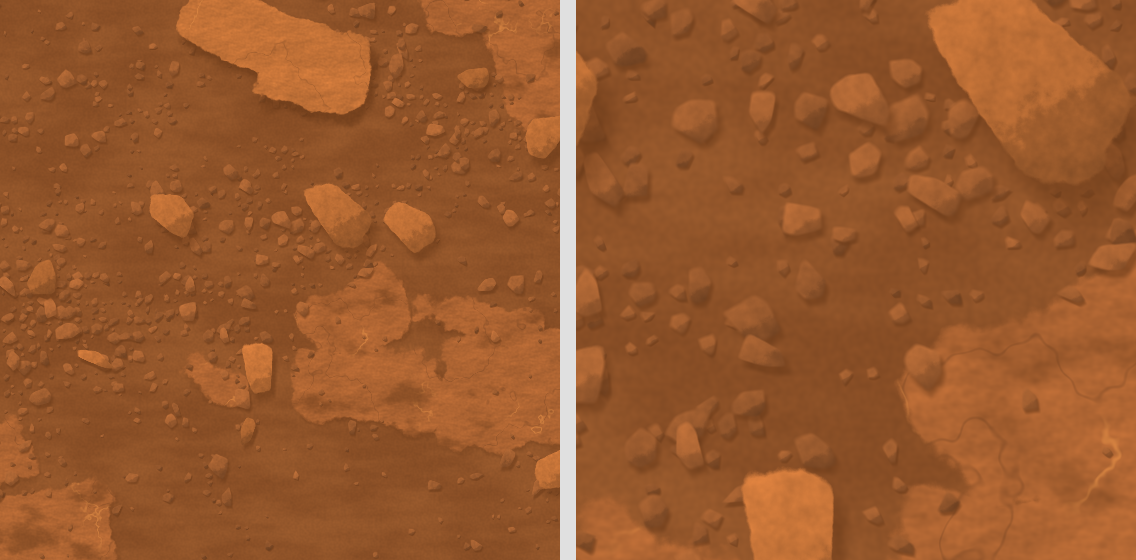
Left, the full canvas; right, a detail of the centre.
A Shadertoy shader for this texture:

```glsl
// Rust-coloured desert ground: dusty sand, half-buried bedrock slabs and loose stones.
// Stones are rounded random polygons scattered on jittered grids, with soft shadows;
// slabs are rotated boxes whose outlines and surfaces are broken up by gradient noise.

const float TAU = 6.2831853;
const vec2 TO_LIGHT = vec2(-0.5, 0.86);
const vec3 SHADOW = vec3(0.43, 0.235, 0.10);
const vec3 SAND_DARK = vec3(0.53, 0.302, 0.145);
const vec3 SAND_LIGHT = vec3(0.59, 0.346, 0.172);
const vec3 PEBBLE = vec3(0.625, 0.367, 0.188);
const vec3 BEDROCK = vec3(0.685, 0.395, 0.198);
const vec3 BRIGHT_ROCK = vec3(0.765, 0.447, 0.217);
const vec3 VEIN = vec3(0.88, 0.55, 0.27);

float hash(vec2 p) {
    vec3 q = fract(p.xyx * 0.1031);
    q += dot(q, q.yzx + 33.33);
    return fract((q.x + q.y) * q.z);
}

mat2 rotation(float a) {
    return mat2(cos(a), -sin(a), sin(a), cos(a));
}

float cornerSlope(vec2 cell, vec2 offset) {
    float a = TAU * hash(cell);
    return dot(vec2(cos(a), sin(a)), offset);
}

float gradientNoise(vec2 p) {
    vec2 i = floor(p), f = fract(p);
    vec2 u = f * f * f * (f * (f * 6.0 - 15.0) + 10.0), e = vec2(1, 0);
    float low = mix(cornerSlope(i, f), cornerSlope(i + e, f - e), u.x);
    float high = mix(cornerSlope(i + e.yx, f - e.yx), cornerSlope(i + 1.0, f - 1.0), u.x);
    return mix(low, high, u.y);
}

float fbm(vec2 p) {
    float sum = 0.0, amp = 0.6;
    for (int i = 0; i < 5; i++) {
        sum += amp * gradientNoise(p);
        p = rotation(0.6) * p * 2.03 + 7.1;
        amp *= 0.55;
    }
    return sum;
}

float slab(vec2 p, vec2 center, vec2 halfSize, float angle) {
    vec2 q = abs(rotation(angle) * (p - center)) - halfSize * 0.6;
    return length(max(q, 0.0)) + min(max(q.x, q.y), 0.0) - 0.4 * min(halfSize.x, halfSize.y);
}

// Half-buried bedrock: upper right corner, right-hand ledges, lower left corner
float bedrockDistance(vec2 p) {
    float d = slab(p, vec2(1.0, 0.91), vec2(0.12, 0.13), 0.3);
    d = min(d, slab(p, vec2(0.88, 1.0), vec2(0.18, 0.055), 0.0));
    d = min(d, slab(p, vec2(0.63, 0.435), vec2(0.12, 0.06), 0.45));
    d = min(d, slab(p, vec2(0.85, 0.43), vec2(0.17, 0.028), -0.18));
    d = min(d, slab(p, vec2(0.66, 0.31), vec2(0.18, 0.065), -0.08));
    d = min(d, slab(p, vec2(0.92, 0.3), vec2(0.16, 0.10), 0.0));
    d = min(d, slab(p, vec2(0.38, 0.325), vec2(0.08, 0.025), -0.5));
    d = min(d, slab(p, vec2(0.08, 0.05), vec2(0.15, 0.08), 0.15));
    return min(d, slab(p, vec2(0.0, 0.19), vec2(0.05, 0.07), 0.3));
}

float boulderDistance(vec2 p) {
    float d = slab(p, vec2(0.435, 0.945), vec2(0.15, 0.062), -0.5);
    return min(d, slab(p, vec2(0.555, 0.88), vec2(0.115, 0.075), -0.2));
}

// Gauge of a rounded polygon: 1 on the outline, 0 at the middle
float stoneGauge(vec2 q, vec2 id) {
    float sum = 0.0;
    for (int i = 0; i < 6; i++) {
        vec2 key = id + float(i) * vec2(17.3, 5.9);
        float a = (float(i) + 0.7 * hash(key)) * TAU / 6.0;
        float reach = 0.7 + 0.5 * hash(key + 41.7);
        sum += pow(max(dot(q, vec2(cos(a), sin(a))) / reach, 0.0), 10.0);
    }
    return pow(sum + 1e-9, 0.1);
}

// Pebbles gather along a rising diagonal band and avoid the bedrock
float pebbleDensity(vec2 p) {
    float across = dot(p - vec2(0.48, 0.66), vec2(-0.5, 0.86)) / 0.22;
    float patches = smoothstep(-0.35, 0.2, gradientNoise(p * 6.0 + 3.0));
    float clear = smoothstep(-0.03, 0.02, bedrockDistance(p));
    return (0.2 + 0.75 * exp(-across * across)) * patches * mix(0.15, 1.0, clear);
}

vec3 scatter(vec3 color, vec2 p, float cells, float density, float stretch, vec3 tone, float seed) {
    float soft = 0.0016 * cells;
    float rough = fbm(p * 75.0 + seed);
    for (int k = 0; k < 9; k++) {
        vec2 cell = floor(p * cells) + vec2(k % 3, k / 3) - 1.0;
        vec2 id = cell + seed;
        vec2 center = cell + 0.2 + 0.6 * vec2(hash(id + 11.3), hash(id + 23.9));
        if (hash(id) > density * pebbleDensity(center / cells)) continue;
        float radius = mix(0.2, 0.43, pow(hash(id + 5.7), 1.5));
        vec2 q = (p * cells - center) / radius;
        mat2 turn = rotation(TAU * hash(id + 61.1));
        vec2 squash = vec2(1.0, 1.0 + stretch * hash(id + 77.7));
        float g = stoneGauge(turn * q * squash, id) + 0.10 * rough;
        float shade = stoneGauge(turn * (q + 0.36 * TO_LIGHT) * squash, id);
        color = mix(color, SHADOW, 0.6 * (1.0 - smoothstep(0.75, 1.25, shade)));
        float lit = dot(q, TO_LIGHT) * g;
        float facet = smoothstep(-0.15, -0.45, dot(q, TO_LIGHT) + 0.5 * rough);
        vec3 face = tone * (0.93 + 0.16 * hash(id + 90.1) + 0.09 * lit - 0.12 * facet + 0.13 * rough);
        color = mix(color, face, 1.0 - smoothstep(-soft, soft, (g - 1.0) * radius));
    }
    return color;
}

// Rock face with layered relief, dark cracks and thin bright veins
vec3 rockFace(vec2 p, vec3 tone) {
    float relief = fbm(p * vec2(12.0, 24.0)) - fbm((p + 0.004 * TO_LIGHT) * vec2(12.0, 24.0));
    float crack = 1.0 - smoothstep(0.0, 0.014, abs(fbm(p * 4.5 + 9.0)));
    float vein = 1.0 - smoothstep(0.0, 0.03, abs(fbm(p * 8.0 + 31.0)));
    vein *= smoothstep(0.1, 0.35, gradientNoise(p * 9.0 + 5.0));
    vec3 face = tone * (1.0 + 0.35 * relief + 0.10 * fbm(p * 16.0) - 0.10 * crack);
    return mix(face, VEIN, 0.6 * vein);
}

void mainImage(out vec4 fragColor, in vec2 fragCoord) {
    vec2 p = fragCoord / iResolution.y;
    float ragged = 0.045 * fbm(p * 11.0) + 0.008 * fbm(p * 60.0);

    // Sand with faint wind ripples
    float drift = fbm(p * vec2(5.0, 10.0)) + 0.35 * gradientNoise(p * vec2(14.0, 55.0));
    vec3 color = mix(SAND_DARK, SAND_LIGHT, smoothstep(-0.4, 0.45, drift));

    // Bedrock with a dusty outline
    float ledge = bedrockDistance(p) + ragged;
    float ledgeShade = bedrockDistance(p + 0.009 * TO_LIGHT) + ragged;
    color = mix(color, SHADOW, 0.4 * (1.0 - smoothstep(-0.008, 0.008, ledgeShade)));
    float dust = smoothstep(0.05, 0.4, fbm(p * vec2(9.0, 16.0) + 17.0));
    float cover = (1.0 - smoothstep(-0.004, 0.004, ledge)) * (1.0 - 0.75 * dust);
    color = mix(color, rockFace(p, BEDROCK), cover);

    // Loose stones, from grit to rocks
    color = scatter(color, p, 62.0, 0.65, 0.7, PEBBLE * 0.96, 13.0);
    color = scatter(color, p, 31.0, 1.0, 0.8, PEBBLE, 137.0);
    color = scatter(color, p, 19.0, 0.5, 1.0, PEBBLE * 1.05, 211.0);
    color = scatter(color, p, 7.5, 0.55, 1.5, BRIGHT_ROCK * 0.94, 307.0);

    // Boulder at the top
    float boulder = boulderDistance(p) + 0.6 * ragged;
    float boulderShade = boulderDistance(p + 0.022 * TO_LIGHT) + 0.6 * ragged;
    color = mix(color, SHADOW, 0.75 * (1.0 - smoothstep(-0.01, 0.012, boulderShade)));
    vec3 boulderFace = rockFace(p + 2.3, BRIGHT_ROCK);
    color = mix(color, boulderFace, 1.0 - smoothstep(-0.002, 0.002, boulder));

    // Fine grain
    color *= 1.0 + 0.05 * gradientNoise(p * 230.0) + 0.03 * gradientNoise(p * 110.0);
    fragColor = vec4(color, 1.0);
}
```
